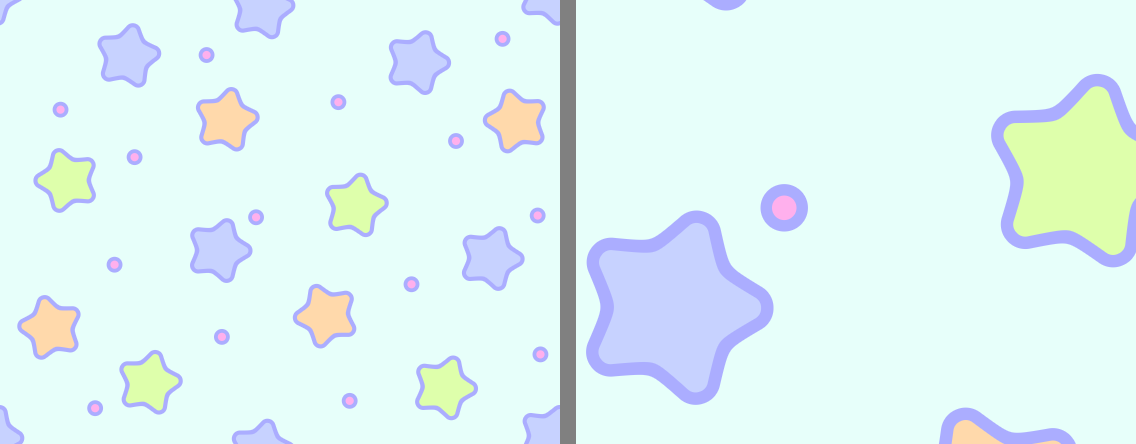
Left: the whole. Right: its middle third, enlarged.
A Shadertoy shader for this pattern:

```glsl
// Seamless pastel pattern: outlined rounded stars and small ringed dots on pale mint.

// Colours
const vec3 MINT     = vec3(0.905, 1.0, 0.98);
const vec3 OUTLINE  = vec3(0.67, 0.68, 1.0);
const vec3 BLUE     = vec3(0.78, 0.825, 1.0);
const vec3 LIME     = vec3(0.87, 1.0, 0.67);
const vec3 APRICOT  = vec3(1.0, 0.85, 0.67);
const vec3 PINK     = vec3(1.0, 0.69, 0.93);

// Layout: a lattice that wraps after COUNT points; lengths are in canvas heights
const int   COUNT        = 14;
const float LATTICE_STEP = 4.0;
const vec2  DOT_OFFSET   = vec2(2.0, 1.0) / float(COUNT);
const float STAR_JITTER  = 0.045;
const float DOT_JITTER   = 0.06;

// Shapes
const float TIP_RADIUS    = 0.0585;
const float VALLEY_RADIUS = 0.032;
const float ROUNDING      = 0.0175;
const float VALLEY_SOFT   = 0.007;
const float LINE_WIDTH    = 0.0093;
const float DOT_RADIUS    = 0.0178;
const float DOT_LINE      = 0.0086;
const float MAX_TILT      = 0.12;
const float LEFT_SHARE    = 0.36;

const float PI = 3.14159;

vec2 hash2(float n) {
    return fract(sin(n * vec2(12.99, 78.23) + vec2(1.3, 4.1)) * 437.58);
}

// Random offset inside a disc
vec2 discJitter(float seed, float radius) {
    vec2 h = hash2(seed);
    float angle = 2.0 * PI * h.x;
    return radius * sqrt(h.y) * vec2(cos(angle), sin(angle));
}

// Shortest step between two points on the repeating canvas
vec2 wrapDelta(vec2 d) {
    return fract(d + 0.5) - 0.5;
}

// Five-pointed star with round tips and soft valleys, one tip at the given angle
float starDistance(vec2 p, float tipAngle) {
    float halfSector = PI / 5.0;
    float a = mod(atan(p.y, p.x) - tipAngle, 2.0 * halfSector) - halfSector;
    vec2 q = length(p) * vec2(cos(a), sin(a));
    q.y = sqrt(q.y * q.y + VALLEY_SOFT * VALLEY_SOFT);

    vec2 valley = vec2(VALLEY_RADIUS, 0.0);
    vec2 edge = TIP_RADIUS * vec2(cos(halfSector), sin(halfSector)) - valley;
    vec2 toPoint = q - valley;
    float along = clamp(dot(toPoint, edge) / dot(edge, edge), 0.0, 1.0);
    float side = sign(dot(toPoint, vec2(edge.y, -edge.x)));
    return side * length(toPoint - along * edge) - ROUNDING;
}

// Antialiased coverage of the inside of a shape
float cover(float dist) {
    return clamp(0.5 - dist * iResolution.y, 0.0, 1.0);
}

// Paint a shape with its border lying inside the edge
vec3 paint(vec3 base, float dist, float border, vec3 fill) {
    base = mix(base, OUTLINE, cover(dist));
    return mix(base, fill, cover(dist + border));
}

// Six blue, four apricot and four lime stars, spread over the lattice
vec3 starColour(int i) {
    int slot = (i * 3) % 7;
    return slot < 3 ? BLUE : (slot < 5 ? APRICOT : LIME);
}

void mainImage(out vec4 fragColor, in vec2 fragCoord) {
    vec2 uv = fragCoord / iResolution.xy;
    vec2 size = vec2(iResolution.x / iResolution.y, 1.0);
    vec3 colour = MINT;

    for (int i = 0; i < COUNT; i++) {
        float n = float(i);
        vec2 node = vec2(n, n * LATTICE_STEP) / float(COUNT);

        // Star, pointing roughly right or left
        vec2 p = wrapDelta(uv - node) * size - discJitter(n + 1.0, STAR_JITTER);
        vec2 turn = hash2(n + 41.0);
        float tilt = (2.0 * turn.x - 1.0) * MAX_TILT;
        float tipAngle = tilt + (turn.y < LEFT_SHARE ? PI : 0.0);
        colour = paint(colour, starDistance(p, tipAngle), LINE_WIDTH, starColour(i));

        // Dot in the gap between stars
        p = wrapDelta(uv - node - DOT_OFFSET) * size - discJitter(n + 81.0, DOT_JITTER);
        colour = paint(colour, length(p) - DOT_RADIUS, DOT_LINE, PINK);
    }

    fragColor = vec4(colour, 1.0);
}
```
